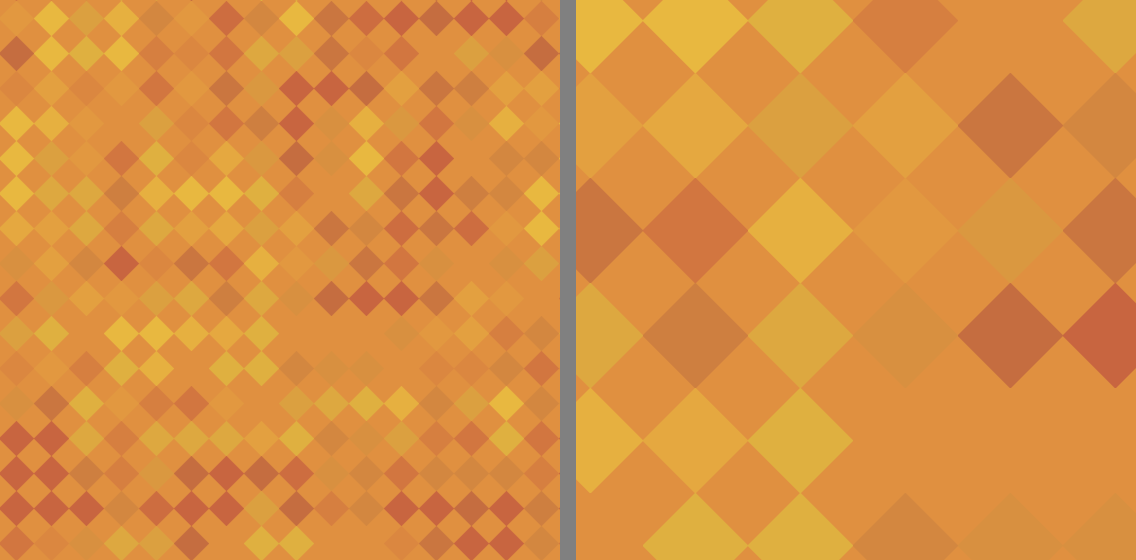
Left, the full canvas; right, a detail of the centre.
Give the GLSL for this pattern, as a three.js fragment shader.

```glsl
// Draws a tiling 16 by 16 grid of touching diamonds, tinted from brick red to yellow on orange.
varying vec2 vUv;

const float CELLS = 16.0;
const vec2 GRID_SHIFT = vec2(0.03);
const float HALF_DIAGONAL = 0.505;
const float TINT_STEPS = 5.0;
const vec3 ORANGE = vec3(0.878, 0.565, 0.251);
const vec3 BRICK = vec3(0.784, 0.395, 0.251);
const vec3 YELLOW = vec3(0.910, 0.722, 0.251);

float hash(vec2 cell, float seed) {
  vec3 p = fract(vec3(cell.xyx + seed) * vec3(0.1031, 0.1030, 0.0973));
  p += dot(p, p.yzx + 33.33);
  return fract((p.x + p.y) * p.z);
}

// Random value per cell, blended with its wrapped neighbours; range -1 to 1
float cellNoise(vec2 cell, float cells, float seed) {
  float sum = 0.0;
  for (int y = -1; y <= 1; y++) {
    for (int x = -1; x <= 1; x++) {
      vec2 offset = vec2(float(x), float(y));
      vec2 weight = mix(vec2(4.0), vec2(1.0), abs(offset)) / 6.0;
      sum += weight.x * weight.y * (hash(mod(cell + offset, cells), seed) * 2.0 - 1.0);
    }
  }
  return sum;
}

// Stepped tint: negative leans to brick, positive to yellow
vec3 tintColor(float tint, float dullness) {
  vec3 color = mix(ORANGE, tint < 0.0 ? BRICK : YELLOW, abs(tint));
  color.r -= 0.031 * dullness * step(abs(tint), 0.9);
  return color;
}

float diamond(vec2 p, float halfDiagonal, float blur) {
  float d = abs(p.x) + abs(p.y) - halfDiagonal;
  return 1.0 - smoothstep(-blur, blur, d);
}

void main() {
  vec2 grid = vUv * CELLS + GRID_SHIFT;
  vec2 cell = mod(floor(grid), CELLS);
  vec2 local = fract(grid) - 0.5;
  float blur = max(fwidth(grid.x), fwidth(grid.y));

  // Clustered tint with a slight dulling on half of the cells
  float tint = clamp(cellNoise(cell, CELLS, 7.0) * 2.3 - 0.06, -1.0, 1.0);
  tint = floor(tint * TINT_STEPS + 0.5) / TINT_STEPS;
  float dullness = step(0.5, hash(cell, 41.0));

  float mask = diamond(local, HALF_DIAGONAL, blur);
  gl_FragColor = vec4(mix(ORANGE, tintColor(tint, dullness), mask), 1.0);
}
```
